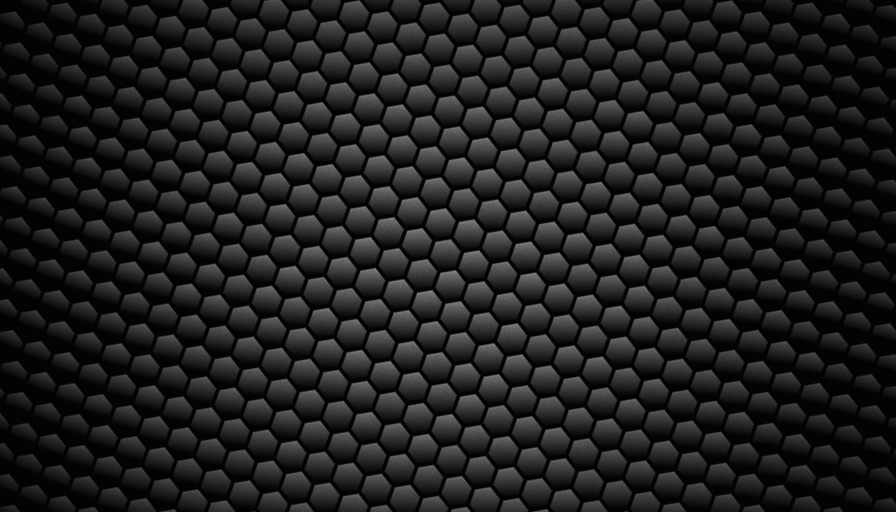
A Shadertoy shader for this pattern:

```glsl
// A tilted field of dark hexagonal studs, each lit from above and fading to black.
// A hexagonal lattice gives the cells; a distance function cuts each face, and
// the light narrows to slanted caps towards the left and right sides.

#define PITCH 0.0613                  // cell spacing, in canvas heights
#define TILT 0.36                     // lattice rotation, in radians
#define SQUEEZE 0.966                 // horizontal compression
#define ANCHOR vec2(0.0046, -0.057)   // centre of one cell
#define FACE 0.438                    // half width of a face, in pitches
#define SOFT 0.035                    // softness of the face edge
#define PEAK 0.46                     // brightest face value
#define GAP 0.012                     // value between the faces
#define FALLOFF vec2(0.90, 0.28)      // darkening towards the borders
#define SIDE_CUT 0.46                 // loss of lit face at the sides
#define WEAR 0.10                     // variation between cells
#define GRAIN 0.09                    // fine surface speckle

const vec2 HEX = vec2(1.0, 1.7320508);

float hash(vec2 p) {
    vec3 q = fract(vec3(p.xyx) * 0.1031);
    q += dot(q, q.yzx + 33.33);
    return fract((q.x + q.y) * q.z);
}

// Offset from the nearest centre of a unit hexagonal lattice
vec2 hexLocal(vec2 q) {
    vec2 a = mod(q + 0.5 * HEX, HEX) - 0.5 * HEX;
    vec2 b = mod(q, HEX) - 0.5 * HEX;
    return dot(a, a) < dot(b, b) ? a : b;
}

float hexDistance(vec2 q) {
    q = abs(q);
    return max(q.x, dot(q, 0.5 * HEX));
}

void mainImage(out vec4 fragColor, in vec2 fragCoord) {
    vec2 p = (fragCoord - 0.5 * iResolution.xy) / iResolution.y;
    vec2 border = 2.0 * p * vec2(iResolution.y / iResolution.x, 1.0);

    // Lattice coordinates and cell identity
    float c = cos(TILT), s = sin(TILT);
    mat2 turn = mat2(c, s, -s, c);
    vec2 q = turn * ((p - ANCHOR) / vec2(SQUEEZE, 1.0)) / PITCH;
    vec2 local = hexLocal(q);
    vec2 cell = floor(2.0 * (q - local) / HEX + 0.5);
    vec2 upright = local * turn;

    // Stud face with a soft edge
    float d = hexDistance(local);
    float edge = max(SOFT, 0.8 / (PITCH * iResolution.y));
    float face = 1.0 - smoothstep(FACE - edge, FACE + edge, d);

    // Light from above, cut off along a slant near the sides
    float side = border.x * border.x;
    float height = upright.y + 0.35 * side * upright.x;
    float start = -0.50 + SIDE_CUT * side;
    float ramp = clamp((height - start) / (0.48 - start), 0.0, 1.0);
    float light = ramp * mix(1.0, smoothstep(0.0, 0.25, ramp), side);
    float rim = smoothstep(FACE - 0.09, FACE, d) * smoothstep(0.15, 0.4, height);

    // Border shading, cell variation and speckle
    float glow = exp(-dot(FALLOFF, border * border));
    float vary = 1.0 + WEAR * (hash(cell + 71.0) - 0.5);
    float speckle = 1.0 + GRAIN * (hash(floor(p * 290.0) + 600.0) - 0.5);

    float value = GAP + face * glow * vary * speckle * (PEAK * light + 0.06 * rim);
    fragColor = vec4(vec3(value), 1.0);
}
```
